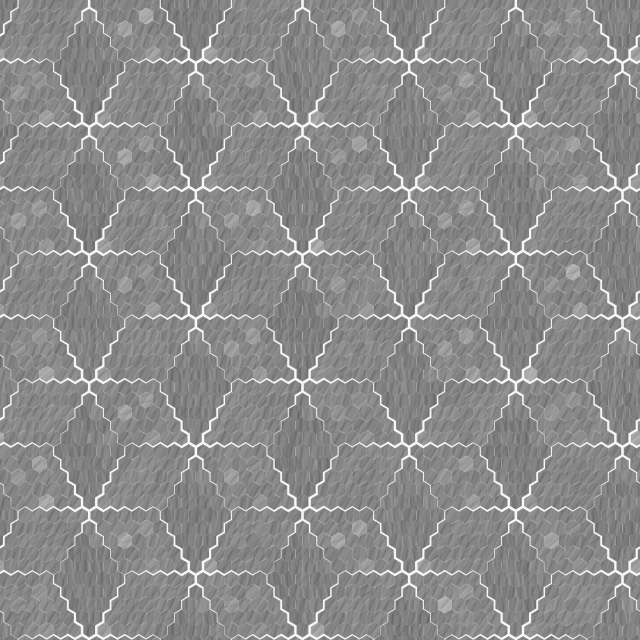
Reproduce this pattern procedurally as a WebGL 1 fragment shader.

```glsl
precision highp float;
// Grey hexagon mosaic with streaked tiles, inlaid with a white zigzag rhombus lattice.

uniform vec2 u_resolution;

const float ROW = 0.8660254;                   // row height, with tile width as the unit
const float SIXTH = 1.0471976;                 // sixth of a turn
const vec2 TILES = vec2(45.0, 50.0);           // tile columns and rows on the canvas
const vec2 HEX_PERIOD = vec2(1.0, 2.0 * ROW);
const vec2 STAR_PERIOD = vec2(15.0, 10.0 * ROW); // 3 by 5 repeats
const vec2 STAR_ORIGIN = vec2(6.27, 0.08 * ROW);
const vec2 HEX_ORIGIN = vec2(0.0, 0.57735);    // stars sit on a tile corner

float hash(vec2 p) {
  vec3 q = fract(vec3(p.xyx) * 0.1031);
  q += dot(q, q.yzx + 33.33);
  return fract((q.x + q.y) * q.z);
}

// Offset from the nearest point of a centred rectangular lattice.
vec2 latticeOffset(vec2 p, vec2 period) {
  vec2 a = mod(p + 0.5 * period, period) - 0.5 * period;
  vec2 b = mod(p, period) - 0.5 * period;
  return dot(a, a) < dot(b, b) ? a : b;
}

// Integer label of a tile or edge midpoint, wrapping with the canvas.
vec2 wrappedId(vec2 p, float steps) {
  vec2 cell = floor((p - HEX_ORIGIN) * vec2(2.0, 1.0 / ROW) * steps + 0.5);
  return mod(cell, TILES * vec2(2.0, 1.0) * steps);
}

// Which of the six wedges around a star holds this offset.
float wedge(vec2 rel) {
  return floor(mod(atan(rel.y, rel.x) / SIXTH, 6.0));
}

// White arms taper outwards and are heaviest above each star.
float armWidth(vec2 rel) {
  float r = length(rel);
  float lift = 0.5 + 0.5 * rel.y / max(r, 0.01);
  float heading = mix(1.0, mix(0.5, 1.1, lift), smoothstep(0.2, 2.0, r));
  return mix(0.19, 0.065, clamp(r / 5.0, 0.0, 1.0)) * heading;
}

float lineCover(float dist, float width, float pixel) {
  float edge = clamp((0.5 * width - dist) / pixel + 0.5, 0.0, 1.0);
  return edge * min(width / pixel, 1.0);
}

// Wavy fibres running along the given angle.
float streaks(vec2 p, float angle, float seed) {
  vec2 along = vec2(cos(angle), sin(angle));
  float u = dot(p, vec2(along.y, -along.x));
  float v = dot(p, along);
  float bend = 0.9 * sin(2.6 * v + 6.3 * seed) + 0.35 * sin(6.1 * v + 17.0 * seed);
  float broad = sin(9.0 * u + bend + 40.0 * seed);
  float fine = sin(21.0 * u + 1.7 * bend + 2.0 * v + 71.0 * seed);
  float dark = pow(0.5 + 0.5 * sin(13.0 * u - 1.4 * bend + 23.0 * seed), 5.0);
  return 0.026 * broad + 0.016 * fine - 0.045 * dark;
}

// Streaked grey of one tile; chosen tiles glow by a varying amount per repeat.
float tileShade(vec2 local, vec2 centre) {
  vec2 rel = latticeOffset(centre, STAR_PERIOD);
  vec2 id = wrappedId(centre, 1.0);
  float seed = hash(id + 3.0);
  float upright = mod(wedge(rel), 3.0) == 1.0 ? 1.0 : 0.0;
  vec2 place = floor(rel * vec2(2.0, 1.0 / ROW) + 0.5);
  float glow = step(0.91, hash(place + 57.0)) * (1.0 - 0.6 * upright);
  float angle = mix(1.05, 1.45, upright) + 0.45 * (seed - 0.5) - 0.3 * glow;
  float base = mix(0.535, 0.508, upright) + 0.045 * (hash(id + 91.0) - 0.5);
  return base + glow * mix(0.03, 0.13, hash(id + 29.0)) + streaks(local, angle, seed);
}

// Line shade and coverage for the edge shared by two tiles.
vec2 edgeLine(vec2 centre, vec2 normal, float dist, float pixel) {
  vec2 mid = centre + 0.5 * normal;
  vec2 rel = latticeOffset(mid, STAR_PERIOD);
  float here = wedge(rel - 0.5 * normal);
  float there = wedge(rel + 0.5 * normal);
  if (here != there) return vec2(0.97, lineCover(dist, armWidth(rel), pixel));
  float axis = (mod(here, 3.0) + 0.5) * SIXTH;
  float parallel = 1.0 - abs(dot(normal, vec2(cos(axis), sin(axis))));
  float chance = hash(wrappedId(mid, 2.0) + 13.0);
  float strength = mix(0.25, 0.9, smoothstep(0.2, 0.9, parallel)) * mix(0.5, 1.0, chance);
  return vec2(0.84, strength * lineCover(dist, 0.045, pixel));
}

void main() {
  vec2 uv = gl_FragCoord.xy / u_resolution;
  float pixel = TILES.x / min(u_resolution.x, u_resolution.y);
  vec2 p = uv * TILES * vec2(1.0, ROW) - STAR_ORIGIN;
  vec2 local = latticeOffset(p - HEX_ORIGIN, HEX_PERIOD);
  vec2 centre = p - local;

  // Keep the strongest of the six surrounding edges.
  vec2 line = vec2(0.0);
  for (int k = 0; k < 6; k++) {
    float angle = float(k) * SIXTH;
    vec2 normal = vec2(cos(angle), sin(angle));
    vec2 candidate = edgeLine(centre, normal, 0.5 - dot(local, normal), pixel);
    if (candidate.y > line.y) line = candidate;
  }
  float shade = mix(tileShade(local, centre), line.x, line.y);
  gl_FragColor = vec4(vec3(shade), 1.0);
}
```
